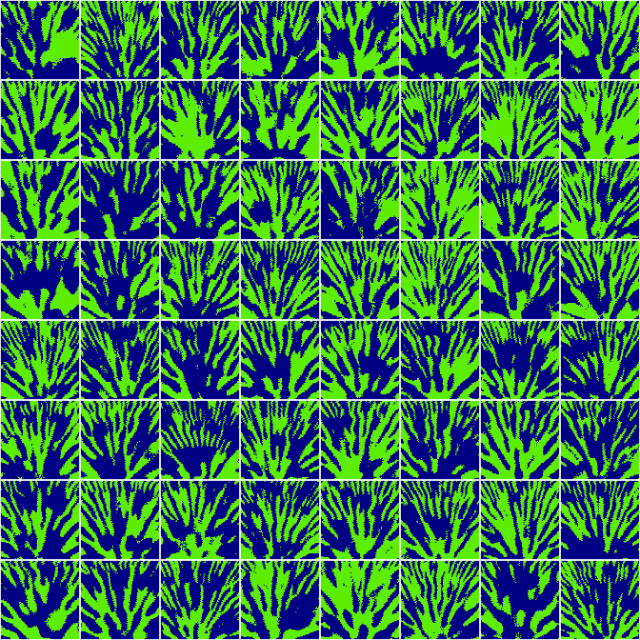
A WebGL 2 fragment shader for this pattern:

```glsl
#version 300 es
precision highp float;
// An 8 by 8 sheet of cells, each grown full of green fans on navy, ruled in white.
// Streaks follow bent rays from below each cell; alternating lattice noise is
// sampled at octaves that rise with height, so thick stems split into twigs.

#define GRID 8.0          // cells across and down
#define RULE 0.0105       // half width of the white rule, in cells
#define TEXELS 84.0       // steps per cell that roughen the edges
#define ROOT_DEPTH 0.27   // how far the ray origin lies below a cell
#define BEND 0.55         // outward curl of the rays
#define STEM_PERIOD 0.21  // stripe spacing at the foot
#define TWIG_PERIOD 0.066 // stripe spacing at the top
#define REGULARITY 0.36   // how evenly stripes alternate
#define THRESHOLD 0.525   // higher leaves more navy
#define SAMPLES 3         // antialiasing samples per axis

uniform vec2 u_resolution;
out vec4 fragColor;

const vec3 NAVY = vec3(0.0, 0.0, 0.51);
const vec3 GREEN = vec3(0.36, 0.93, 0.0);
const vec3 WHITE = vec3(1.0);

float hash(vec2 p) {
    return fract(sin(dot(p, vec2(127.1, 311.7))) * 43758.5453);
}

// Random lattice value, pulled towards alternating columns.
float lattice(vec2 i, float alternation) {
    return mix(hash(i), mod(i.x, 2.0), alternation);
}

float noise(vec2 p, float alternation) {
    vec2 i = floor(p);
    vec2 f = fract(p);
    f = f * f * (3.0 - 2.0 * f);
    float low = mix(lattice(i, alternation), lattice(i + vec2(1, 0), alternation), f.x);
    float high = mix(lattice(i + vec2(0, 1), alternation), lattice(i + vec2(1, 1), alternation), f.x);
    return mix(low, high, f.y);
}

// Stripes of one octave: u runs across the rays, v along them.
float stripes(float u, float v, float octave) {
    float frequency = exp2(octave);
    return noise(vec2(u * frequency, v * (1.5 + 0.08 * frequency) + octave * 17.0), REGULARITY) - 0.5;
}

// 1 on a branch and 0 on the ground, for p in 0..1 within the cell.
float branches(vec2 p, vec2 cell) {
    vec2 seed = vec2(hash(cell + 3.1), hash(cell + 8.7));
    float coarseness = mix(0.72, 1.3, hash(cell + 14.3));
    float sparseness = hash(cell + 21.9);

    // Ragged texels, with alternate rows staggered.
    vec2 texel = floor(p * TEXELS);
    vec2 q = (texel + 0.5) / TEXELS;
    float stagger = mod(texel.y, 2.0) - 0.5;
    q.x += (stagger + hash(vec2(texel.y, seed.x * 40.0)) - 0.5) * 0.7 / TEXELS;
    float height = q.y;

    // Wavering rays.
    vec2 shift = seed * 30.0;
    q.x += 0.045 * coarseness * (noise(q * 8.0 + shift, 0.0) - 0.5);

    // Bent polar coordinates around the root.
    vec2 ray = q - vec2(0.5 + 0.16 * (seed.x - 0.5), -ROOT_DEPTH);
    float radius = length(ray);
    float curl = 1.0 + BEND * radius;
    float u = atan(ray.x, ray.y) / curl + 2.0 + seed.y * 8.0;
    float v = radius + seed.x * 20.0;

    // Blend the two octaves nearest to the wanted spacing.
    float period = coarseness * mix(STEM_PERIOD, TWIG_PERIOD, sqrt(clamp(height, 0.0, 1.0)));
    float level = log2(2.0 * radius * curl / period);
    float octave = floor(level);
    float blend = smoothstep(0.15, 0.85, level - octave);
    float field = mix(stripes(u, v, octave), stripes(u, v, octave + 1.0), blend);
    field /= length(vec2(blend, 1.0 - blend));

    // Bare patches, mostly near the foot, and loose specks.
    float patchiness = noise(q * 3.2 + shift.yx + 9.0, 0.0) - 0.5;
    field += patchiness * mix(0.42, 0.12, height);
    field += 0.07 * (hash(texel + shift) - 0.5);
    float cutoff = THRESHOLD - 0.5 + 0.09 * (sparseness - 0.5);
    cutoff += 0.16 * smoothstep(0.94, 1.0, sparseness);
    return step(cutoff, field);
}

void main() {
    // Average the branches over the pixel.
    float cover = 0.0;
    for (int j = 0; j < SAMPLES; j++) {
        for (int i = 0; i < SAMPLES; i++) {
            vec2 offset = (vec2(i, j) + 0.5) / float(SAMPLES) - 0.5;
            vec2 s = (gl_FragCoord.xy + offset) / u_resolution * GRID;
            cover += branches(fract(s), floor(s));
        }
    }
    cover /= float(SAMPLES * SAMPLES);

    // White rules along the cell edges.
    vec2 local = fract(gl_FragCoord.xy / u_resolution * GRID);
    vec2 edge = min(local, 1.0 - local);
    float pixel = GRID / min(u_resolution.x, u_resolution.y);
    float rule = clamp((RULE - min(edge.x, edge.y)) / pixel + 0.5, 0.0, 1.0);

    fragColor = vec4(mix(mix(NAVY, GREEN, cover), WHITE, rule), 1.0);
}
```
